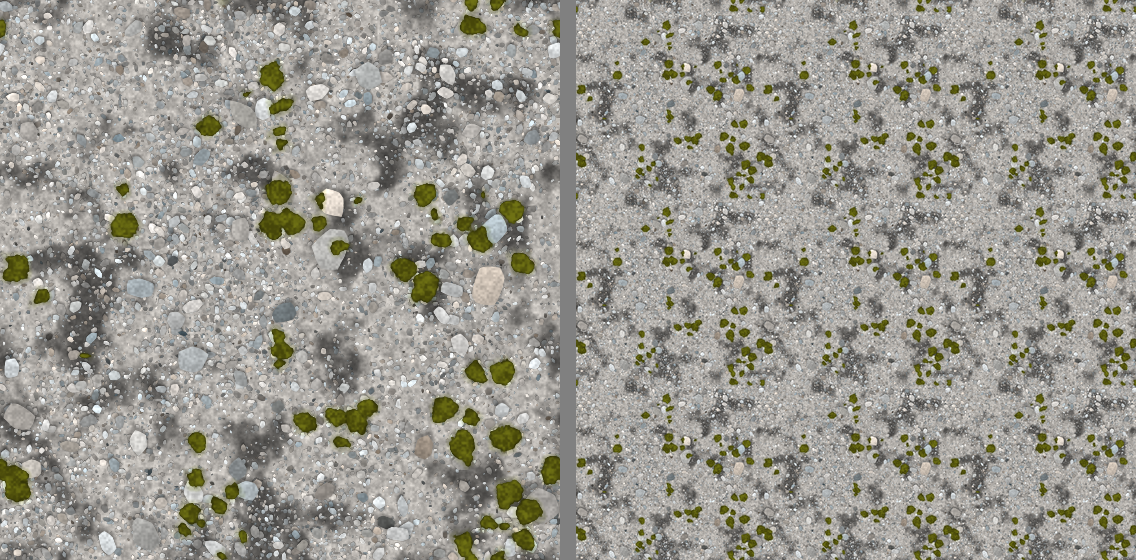
Left: one tile. Right: repeated 3 by 3.
Reproduce this texture procedurally as a Shadertoy shader.

```glsl
// Tiling ground of mixed grey gravel and sand with scattered clumps of olive moss.

const float TAU = 6.28319;
const float EDGE = 0.0011;   // half width of soft edges, in canvas units
const vec3 SAND = vec3(0.71, 0.695, 0.675);
const vec3 COOL_TINT = vec3(-0.035, 0.002, 0.022);
const vec3 WARM_TINT = vec3(0.035, 0.0, -0.035);
const vec3 MOSS_DARK = vec3(0.26, 0.26, 0.035);
const vec3 MOSS_LIGHT = vec3(0.41, 0.42, 0.075);

vec4 hash4(vec2 id, float seed) {
    vec4 p = fract(vec4(id.xyx, seed + 1.7) * vec4(0.1031, 0.1030, 0.0973, 0.1099));
    p += dot(p, p.wzxy + 33.33);
    return fract((p.xxyz + p.yzzw) * p.zywx);
}

// Value noise that wraps after "count" cells across the canvas.
float noise(vec2 uv, float count, float seed) {
    vec2 p = uv * count, cell = floor(p), f = p - cell;
    f = f * f * (3.0 - 2.0 * f);
    float a = hash4(mod(cell, count), seed).x;
    float b = hash4(mod(cell + vec2(1, 0), count), seed).x;
    float c = hash4(mod(cell + vec2(0, 1), count), seed).x;
    float d = hash4(mod(cell + vec2(1, 1), count), seed).x;
    return mix(mix(a, b, f.x), mix(c, d, f.x), f.y);
}

float fractalNoise(vec2 uv, float count, float seed) {
    float sum = 0.0, weight = 0.5;
    for (int i = 0; i < 4; i++) {
        sum += weight * noise(uv, count, seed + float(i));
        count *= 2.0;
        weight *= 0.5;
    }
    return sum / 0.9375;
}

vec2 direction(float angle) { return vec2(cos(angle), sin(angle)); }

// Distance to a stone between an ellipse and an irregular polygon.
float stoneDistance(vec2 d, float radius, vec4 shape) {
    vec2 axis = direction(shape.x * TAU);
    vec2 q = vec2(dot(d, axis), dot(d, vec2(-axis.y, axis.x)));
    q *= vec2(0.88, mix(1.0, 1.55, shape.y));
    float facet = 0.0;
    for (int k = 0; k < 6; k++) {
        float fk = float(k);
        float angle = (fk + 0.7 * fract(shape.z * 7.0 + fk * 0.618)) * TAU / 6.0;
        float stretch = 0.95 + 0.3 * fract(shape.w * 5.0 + fk * 0.37);
        facet = max(facet, dot(q, direction(angle)) * stretch);
    }
    return mix(length(q), facet, 0.65) - radius;
}

vec3 stoneColor(vec4 look, float toneRange) {
    float tone = 0.715 + toneRange * (look.x - 0.5);
    tone -= 0.2 * smoothstep(0.9, 0.96, look.y);
    vec3 tint = mix(COOL_TINT, WARM_TINT, look.z) * (0.6 + 1.3 * look.w * look.w);
    return vec3(tone) + tint;
}

// Lays one size of stones, with contact shadows, over the ground.
vec3 addStones(vec3 ground, vec2 uv, float count, float density, vec2 radii,
               float toneRange, float seed) {
    vec2 p = uv * count, home = floor(p);
    float soft = EDGE * count;
    float mottle = fractalNoise(uv, 64.0, seed + 40.0) - 0.5;
    for (int y = -1; y <= 1; y++)
    for (int x = -1; x <= 1; x++) {
        vec2 cell = home + vec2(x, y), id = mod(cell, count);
        vec4 place = hash4(id, seed);
        if (place.x > density) continue;
        vec4 shape = hash4(id, seed + 11.0), look = hash4(id, seed + 23.0);
        vec2 d = p - cell - mix(vec2(0.2), vec2(0.8), place.yz);
        float radius = mix(radii.x, radii.y, place.w * place.w);
        float dist = stoneDistance(d, radius, shape) + 0.1 * radius * mottle;
        float shadow = 1.0 - smoothstep(-0.1, 0.4, (dist - 0.18 * d.y) / radius);
        ground *= 1.0 - 0.27 * shadow;
        float light = dot(d, vec2(-0.4, 0.8)) / radius;
        vec3 color = stoneColor(look, toneRange) * (1.0 + 0.07 * light);
        color *= 1.0 + 0.26 * mottle;
        ground = mix(ground, color, 1.0 - smoothstep(-soft, soft, dist));
    }
    return ground;
}

// Distance to clustered moss lobes, in canvas units; negative inside.
float mossDistance(vec2 uv, float count) {
    vec2 warp = vec2(fractalNoise(uv, 40.0, 61.0), fractalNoise(uv, 40.0, 67.0)) - 0.5;
    vec2 p = uv * count + 0.6 * warp, home = floor(p);
    float nearest = 1.0;
    for (int y = -1; y <= 1; y++)
    for (int x = -1; x <= 1; x++) {
        vec2 cell = home + vec2(x, y), id = mod(cell, count);
        vec4 h = hash4(id, 71.0);
        float cluster = smoothstep(0.42, 0.8, noise((id + 0.5) / count, 8.0, 79.0));
        if (h.x > 0.62 * cluster) continue;
        float lobe = length(p - cell - h.yz) - mix(0.14, 0.58, h.w);
        float blend = max(0.16 - abs(lobe - nearest), 0.0);
        nearest = min(lobe, nearest) - blend * blend / 0.64;
    }
    return nearest / count;
}

void mainImage(out vec4 fragColor, in vec2 fragCoord) {
    vec2 uv = fragCoord / iResolution.xy;

    // Sand with fine grit and dark damp pockets
    float gravel = smoothstep(0.3, 0.62, fractalNoise(uv, 5.0, 3.0));
    float grit = fractalNoise(uv, 90.0, 5.0) - 0.5;
    float pocket = smoothstep(0.57, 0.78, fractalNoise(uv, 13.0, 9.0));
    vec3 color = SAND * (1.0 + 0.5 * grit) * (1.0 - 0.42 * pocket);

    // Stones from grains to cobbles
    color = addStones(color, uv, 128.0, mix(0.3, 0.6, gravel), vec2(0.2, 0.5), 0.52, 13.0);
    color = addStones(color, uv, 84.0, mix(0.18, 0.6, gravel), vec2(0.22, 0.52), 0.48, 17.0);
    color *= 1.0 - 0.2 * pocket;
    color = addStones(color, uv, 50.0, mix(0.1, 0.42, gravel), vec2(0.22, 0.52), 0.42, 19.0);
    color = addStones(color, uv, 27.0, mix(0.07, 0.19, gravel), vec2(0.25, 0.5), 0.36, 29.0);
    color = addStones(color, uv, 13.0, 0.1, vec2(0.24, 0.44), 0.3, 31.0);
    color *= 1.0 + 0.2 * (noise(uv, 256.0, 37.0) - 0.5);

    // Moss with a faint stain around it and a darker rim
    float moss = mossDistance(uv, 24.0);
    color *= mix(vec3(0.88, 0.89, 0.78), vec3(1.0), smoothstep(0.0, 0.01, moss));
    float fuzz = 0.6 * fractalNoise(uv, 64.0, 83.0) + 0.4 * noise(uv, 230.0, 89.0);
    vec3 mossColor = mix(MOSS_DARK, MOSS_LIGHT, smoothstep(0.25, 0.8, fuzz));
    mossColor *= mix(0.72, 1.06, smoothstep(0.0, 0.005, -moss));
    color = mix(color, mossColor, 1.0 - smoothstep(-EDGE, EDGE, moss));

    fragColor = vec4(clamp(color, 0.0, 1.0), 1.0);
}
```
